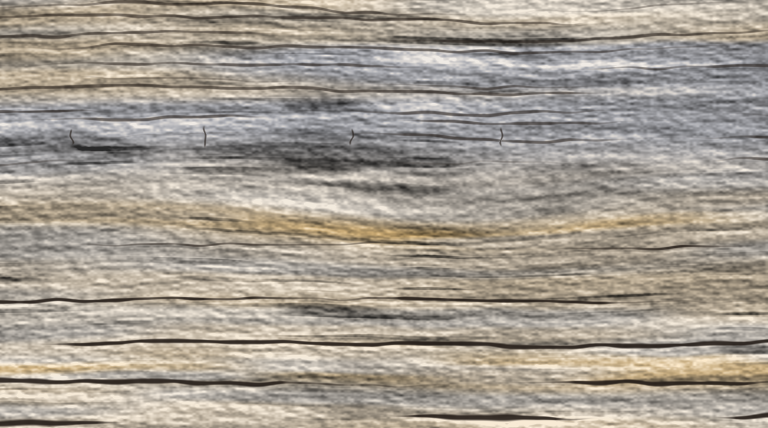
Reproduce this texture procedurally as a Shadertoy shader.

```glsl
// Weathered wooden board with horizontal grain, blue-grey and tan bands and dark cracks.
// Stretched value noise builds the brightness, separate masks choose the tint,
// and thin wandering distance lines cut the cracks.

const vec3 WARM_TINT  = vec3(1.09, 1.00, 0.86);
const vec3 COOL_TINT  = vec3(0.99, 1.00, 1.04);
const vec3 PALE_TINT  = vec3(1.04, 1.00, 0.94);
const vec3 OCHRE_TINT = vec3(1.20, 1.00, 0.66);
const vec3 CRACK_DARK = vec3(0.15, 0.12, 0.10);

float hash(vec2 p) {
    return fract(sin(dot(p, vec2(127.1, 311.7))) * 43758.5);
}

float noise(vec2 p) {
    vec2 cell = floor(p), f = fract(p);
    f = f * f * (3.0 - 2.0 * f);
    float low  = mix(hash(cell), hash(cell + vec2(1, 0)), f.x);
    float high = mix(hash(cell + vec2(0, 1)), hash(cell + vec2(1, 1)), f.x);
    return mix(low, high, f.y);
}

// Noise centred on zero, stretched by its scale
float layer(vec2 p, vec2 scale) {
    return noise(p * scale + scale.yx) - 0.5;
}

float pulse(float x, float centre, float width) {
    float d = (x - centre) / width;
    return exp(-d * d);
}

// Difference of shifted noise: fibres lit from above
float relief(vec2 p, vec2 scale) {
    vec2 q = p * scale;
    return noise(q) - noise(q + vec2(0.45, 0.9));
}

// Fibres bend gently and sag in the middle of the board
vec2 bendGrain(vec2 p) {
    float sag = 0.04 * pulse(p.x, 1.05, 0.42) * pulse(p.y, 0.47, 0.11);
    float bend = 0.03 * layer(p, vec2(1.3, 2.5)) + 0.008 * layer(p, vec2(7.0, 18.0));
    return vec2(p.x, p.y + sag + bend);
}

// Horizontal line that wanders, opens and closes along its length
float crack(vec2 p, float height, float width, float seed, float soft) {
    float path = height + 0.018 * (noise(vec2(p.x * 2.2, seed)) - 0.5)
               + 0.007 * (noise(vec2(p.x * 15.0, seed + 7.0)) - 0.5);
    float gape = width * smoothstep(0.2, 0.75, noise(vec2(p.x * 2.6, seed + 3.0)));
    gape *= 0.6 + 0.8 * noise(vec2(p.x * 22.0, seed + 5.0));
    float line = 1.0 - smoothstep(gape * 0.4, gape + soft, abs(p.y - path));
    return line * min(gape / soft, 1.0);
}

// Short split across the grain
float crossSplit(vec2 p, vec2 centre, float halfLength, float soft) {
    float wobble = 0.014 * (noise(vec2(p.y * 60.0, centre.x * 9.0)) - 0.5);
    float line = 1.0 - smoothstep(0.0, 1.6 * soft, abs(p.x - centre.x - wobble));
    return line * (1.0 - smoothstep(0.6, 1.0, abs(p.y - centre.y) / halfLength));
}

float brightness(vec2 p, vec2 g, float upper) {
    float v = 0.635;
    v += (0.16 + 0.10 * upper) * layer(g, vec2(0.6, 17.0));
    v += 0.22 * layer(g, vec2(2.2, 50.0));
    v += 0.22 * layer(g, vec2(7.0, 115.0));
    v += 0.14 * layer(p, vec2(5.0, 9.0));
    v += 0.22 * relief(g, vec2(48.0, 135.0));
    v += 0.14 * layer(p, vec2(130.0, 210.0));
    // Dark pores gathered in patches, and pale raised fibres
    float patches = smoothstep(0.3, 0.7, noise(g * vec2(1.5, 11.0) + 31.0));
    v -= 0.26 * patches * smoothstep(0.66, 0.92, noise(g * vec2(4.0, 85.0) + 17.0));
    v += 0.12 * smoothstep(0.7, 0.95, noise(g * vec2(3.0, 65.0) + 53.0));
    return v;
}

vec3 tint(vec2 g, float upper, float ochre, float value) {
    float cool = smoothstep(0.40, 0.62, noise(g * vec2(0.7, 14.0) + 5.0));
    float warm = smoothstep(0.25, 0.70, noise(g * vec2(1.6, 26.0) + 71.0));
    vec3 colour = mix(PALE_TINT, WARM_TINT, warm);
    colour = mix(colour, COOL_TINT, cool * (0.2 + 0.75 * upper));
    colour = mix(colour, OCHRE_TINT, ochre);
    return mix(colour, PALE_TINT, 0.6 * smoothstep(0.65, 0.9, value));
}

void mainImage(out vec4 fragColor, in vec2 fragCoord) {
    vec2 p = fragCoord / iResolution.y;
    float soft = max(1.0 / iResolution.y, 0.0025);
    vec2 g = bendGrain(p);
    float upper = smoothstep(0.52, 0.70, g.y);

    // Ochre stains and one dark blue-grey streak
    float stain = pulse(g.y, 0.49, 0.025) * pulse(p.x, 1.05, 0.6) + 0.8 * pulse(g.y, 0.15, 0.04);
    float ochre = stain * smoothstep(0.25, 0.65, noise(g * vec2(2.5, 42.0) + 11.0));
    float streak = pulse(g.y, 0.645, 0.014) * (1.0 - smoothstep(0.5, 1.4, p.x));
    float value = brightness(p, g, upper) - 0.10 * ochre - 0.20 * streak;

    // Five long cracks, wider towards the bottom, each with a lit lower lip
    float cut = 0.0, lip = 0.0;
    for (int i = 0; i < 5; i++) {
        float k = float(i);
        float height = 0.02 + 0.075 * k + 0.0065 * k * k;
        float width = mix(0.009, 0.0025, sqrt(k / 4.0));
        cut = max(cut, crack(p, height, width, k * 13.0 + 2.0, soft));
        lip = max(lip, crack(p + vec2(0.0, 0.009), height, width, k * 13.0 + 2.0, soft));
    }
    // Fine dark seams between the upper bands
    for (int i = 0; i < 11; i++) {
        float k = float(i);
        float height = 0.61 + 0.037 * (k + hash(vec2(k, 4.0)));
        cut = max(cut, 0.65 * crack(g, height, 0.0028, k * 17.0 + 90.0, soft));
    }
    // Small splits across the grain
    for (int i = 0; i < 4; i++) {
        float k = float(i);
        vec2 centre = vec2(0.1 + 0.33 * k + 0.1 * hash(vec2(k, 8.0)), 0.68);
        cut = max(cut, 0.7 * crossSplit(p, centre, 0.02 + 0.015 * hash(vec2(k, 9.0)), soft));
    }

    value = clamp(value + 0.12 * lip, 0.16, 0.92);
    vec3 colour = value * tint(g, upper, ochre, value);
    fragColor = vec4(mix(colour, CRACK_DARK, 0.92 * cut), 1.0);
}
```
